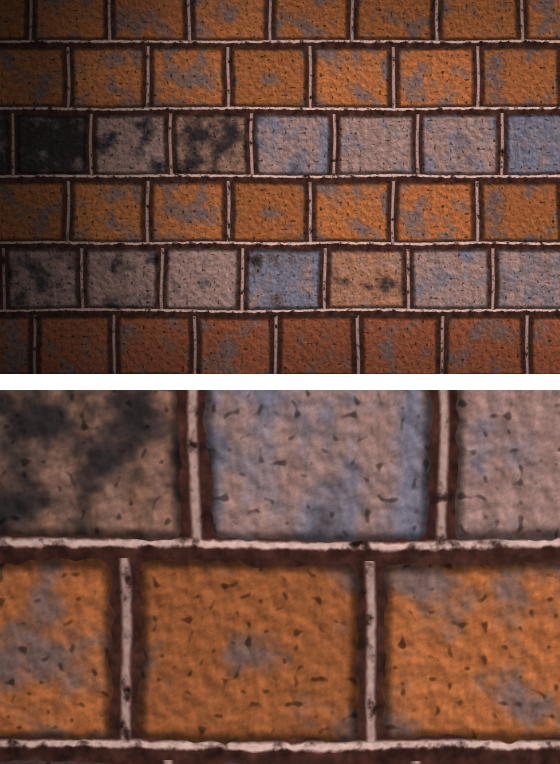
Top: the whole. Bottom: its middle third, enlarged.
Give the GLSL for this texture, as a WebGL 2 fragment shader.

```glsl
#version 300 es
precision highp float;

uniform vec2 u_resolution;
out vec4 fragColor;

// Layout, in units of the canvas height
const int ROWS = 6;
const float ROW_PITCH = 0.1797;
const float ROW_START = 0.164;      // height of the lowest bed joint
const float COLUMN_RATE = 4.80;     // bricks per unit at the left edge
const float COLUMN_WIDENING = 0.16; // bricks grow wider to the right
const float STAGGER[ROWS] = float[](0.45, 0.05, 0.87, 0.16, 0.87, 0.39);
const vec2 BRICK_HALF = vec2(0.0975, 0.0785);
const float CORNER = 0.010;
const float EDGE_WEAR = 0.0055;
const float RIDGE_WIDTH = 0.0042;

// Colours
const vec3 ORANGE = vec3(0.63, 0.37, 0.21);
const vec3 RED = vec3(0.54, 0.29, 0.21);
const vec3 MAUVE = vec3(0.59, 0.46, 0.43);
const vec3 SLATE = vec3(0.43, 0.41, 0.46);
const vec3 SOOT = vec3(0.13, 0.12, 0.13);
const vec3 MORTAR = vec3(0.83, 0.69, 0.65);
const vec3 RECESS = vec3(0.24, 0.14, 0.12);

vec2 hash2(vec2 p) {
    vec3 q = fract(p.xyx * vec3(0.1031, 0.1030, 0.0973));
    q += dot(q, q.yzx + 33.33);
    return fract((q.xx + q.yz) * q.zy);
}

float cornerSlope(vec2 cell, vec2 f, vec2 corner) {
    float angle = 6.2832 * hash2(cell + corner + 57.0).x;
    return dot(vec2(cos(angle), sin(angle)), f - corner);
}

// Gradient noise, about -0.7 to 0.7
float noise(vec2 p) {
    vec2 i = floor(p), f = p - i;
    vec2 w = f * f * f * (f * (f * 6.0 - 15.0) + 10.0);
    float low = mix(cornerSlope(i, f, vec2(0, 0)), cornerSlope(i, f, vec2(1, 0)), w.x);
    float high = mix(cornerSlope(i, f, vec2(0, 1)), cornerSlope(i, f, vec2(1, 1)), w.x);
    return mix(low, high, w.y);
}

float fbm(vec2 p) {
    float sum = 0.0, gain = 1.0;
    for (int i = 0; i < 4; i++) {
        sum += gain * noise(p);
        p = mat2(1.6, 1.2, -1.2, 1.6) * p + 7.3;
        gain *= 0.55;
    }
    return sum;
}

float roundedBox(vec2 p, vec2 halfSize) {
    vec2 q = abs(p) - halfSize + CORNER;
    return length(max(q, 0.0)) + min(max(q.x, q.y), 0.0) - CORNER;
}

// Clay body for warm rows, smoky glaze for the two cool rows
vec3 brickColour(vec2 q, float x, vec2 seed, int row) {
    float blotch = fbm(q * 14.0);
    if (abs(row - 2) != 1) {
        vec3 clay = mix(RED, ORANGE, row == 0 ? 0.2 : 0.65 + 0.35 * seed.x);
        clay = mix(clay, MAUVE * 0.75, smoothstep(0.05, 0.75, blotch + 0.25 * seed.y));
        return clay * (0.92 + 0.16 * seed.y);
    }
    float streak = noise(q * vec2(55.0, 6.0));
    float cool = smoothstep(0.1, 0.8, seed.x + 0.7 * blotch + 0.35 * streak - 0.15);
    vec3 glaze = mix(MAUVE, SLATE, cool);
    glaze = mix(glaze, ORANGE, 0.5 * smoothstep(0.55, 1.0, seed.y + 0.4 * blotch));
    float smoke = smoothstep(0.0, 0.5, 0.6 * blotch + 0.6 * (0.55 - x) + 0.5 * (seed.y - 0.5));
    return mix(glaze, SOOT, 0.85 * smoke) * (1.0 + 0.12 * streak);
}

void main() {
    vec2 p = gl_FragCoord.xy / u_resolution.y;
    float pixel = 1.0 / u_resolution.y;

    // Hand-laid grid: gently bowed courses, staggered bricks
    vec2 bent = p + 0.006 * vec2(noise(p * 7.0), noise(p * vec2(4.0, 8.0) + 31.0));
    float v = (bent.y - ROW_START) / ROW_PITCH + 1.0;
    int row = clamp(int(floor(v)), 0, ROWS - 1);
    float u = COLUMN_RATE * bent.x - COLUMN_WIDENING * bent.x * bent.x - STAGGER[row];
    float pitchX = 1.0 / (COLUMN_RATE - 2.0 * COLUMN_WIDENING * bent.x);
    vec2 local = (vec2(fract(u), v - float(row)) - 0.5) * vec2(pitchX, ROW_PITCH);

    // The two full orange courses share one pattern
    float seedRow = row == 4 ? 2.0 : float(row);
    vec2 seed = hash2(vec2(floor(u) + 11.0, seedRow * 5.0 + 3.0));
    vec2 q = vec2(p.x, local.y + seedRow * 1.7 + 2.0);

    // Worn brick outline
    vec2 halfSize = vec2(BRICK_HALF.x + 0.5 * (pitchX - 0.2195), BRICK_HALF.y);
    float chips = noise(q * 24.0) + 0.7 * noise(q * 75.0);
    float edge = roundedBox(local, halfSize) + EDGE_WEAR * chips;
    float inside = 1.0 - smoothstep(-pixel, pixel, edge);

    // Brick face: grain lit from the upper right, pits, dark rim
    float grain = fbm(q * 65.0);
    float relief = grain - fbm((q + vec2(0.003, 0.004)) * 65.0);
    float pits = smoothstep(0.28, 0.55, noise(q * 95.0 + 19.0));
    vec3 face = brickColour(q, p.x, seed, row);
    face *= 1.0 + 0.13 * grain + 0.20 * relief;
    face *= 1.0 - 0.45 * pits;
    face *= mix(0.5, 1.0, smoothstep(0.001, 0.011, -edge + 0.004 * chips));

    // Joints: pale ledge under each brick, thin upright ridge, deep shadow
    float crumble = fbm(p * 48.0);
    float ledge = abs(local.y + BRICK_HALF.y + 0.005 + 0.003 * crumble);
    float side = abs(0.5 * pitchX - abs(local.x) + 0.002 * crumble);
    float ledgeMask = 1.0 - smoothstep(0.3, 1.3, ledge / RIDGE_WIDTH);
    float ridgeMask = 1.0 - smoothstep(0.4, 1.5, side / RIDGE_WIDTH);
    ridgeMask *= 0.75 * step(abs(local.y), BRICK_HALF.y + 0.004);
    float pale = max(ledgeMask, ridgeMask) * smoothstep(-0.7, 0.15, crumble + 0.1);
    vec3 joint = mix(RECESS * (1.0 + 0.5 * crumble), MORTAR, pale);
    joint *= 1.0 + 0.15 * noise(p * 150.0);

    // Raking light fades to the left and toward top and bottom
    float light = mix(0.36, 1.0, smoothstep(-0.05, 0.78, p.x + 0.08 * noise(p * 5.0)));
    light *= 1.0 - 0.22 * smoothstep(0.28, 0.5, abs(p.y - 0.5));
    fragColor = vec4(mix(joint, face, inside) * light, 1.0);
}
```
